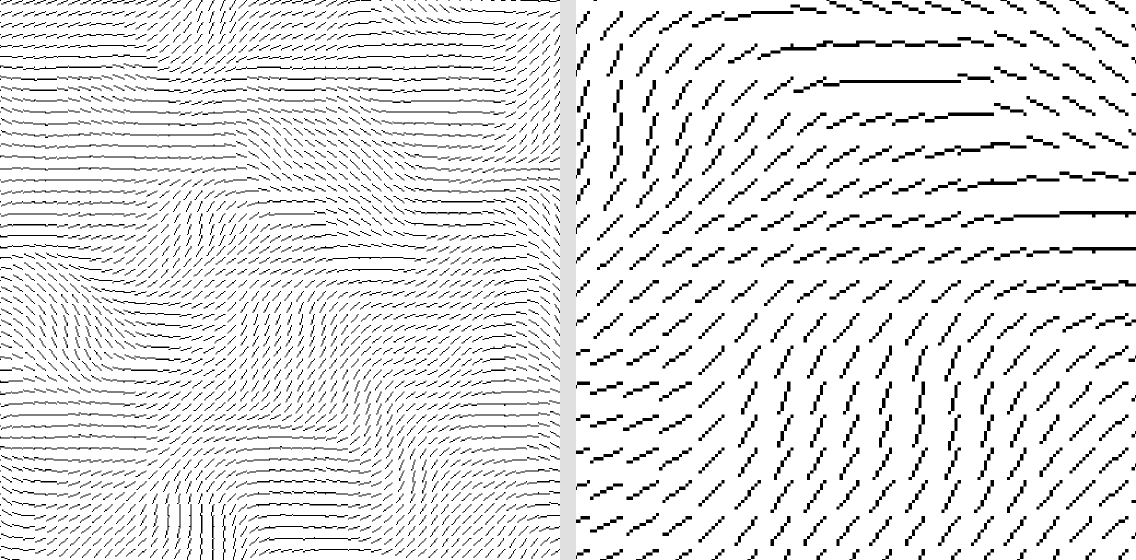
Left: the whole. Right: its middle third, enlarged.
This pattern is drawn by a Shadertoy shader. Its source:

```glsl
// Flow field of thin, stair-stepped black dashes on a white ground, steered by smooth noise.

const vec3  PAPER = vec3(1.0);
const vec3  INK   = vec3(0.0);

const float RASTER       = 512.0;   // stair steps across the canvas
const float GRID         = 50.0;    // dashes across the canvas
const float DASH_LENGTH  = 10.0;    // in raster steps
const float FIELD_SCALE  = 3.1;     // broad swirls across the canvas
const float FIELD_SWING  = 2.3;     // radians per unit of noise
const float FIELD_TILT   = 0.2;     // mean lean of the dashes, radians
const float OCTAVE_GAIN  = 0.4;
const int   OCTAVES      = 3;
const int   SUBSAMPLES   = 2;       // per axis, smooths the edges
const vec2  FIELD_ORIGIN = vec2(17.3, 42.6);
const float TAU          = 6.2831853;

// Pseudo-random unit vector at a lattice node
vec2 nodeGradient(vec2 node) {
    uvec2 n = uvec2(ivec2(node) + 4096);
    uint h = n.x * 1597334677u ^ n.y * 3812015801u;
    h = (h ^ (h >> 15)) * 2246822519u;
    h ^= h >> 13;
    float angle = float(h & 65535u) / 65536.0 * TAU;
    return vec2(cos(angle), sin(angle));
}

// Gradient noise, roughly -0.7 to 0.7
float gradientNoise(vec2 p) {
    vec2 i = floor(p);
    vec2 f = p - i;
    vec2 u = f * f * f * (f * (f * 6.0 - 15.0) + 10.0);
    vec2 e = vec2(1.0, 0.0);
    float a = dot(nodeGradient(i), f);
    float b = dot(nodeGradient(i + e.xy), f - e.xy);
    float c = dot(nodeGradient(i + e.yx), f - e.yx);
    float d = dot(nodeGradient(i + e.xx), f - e.xx);
    return mix(mix(a, b, u.x), mix(c, d, u.x), u.y);
}

// Lean of the field at a canvas position, 0 = level
float fieldAngle(vec2 uv) {
    vec2 p = uv * FIELD_SCALE + FIELD_ORIGIN;
    float sum = 0.0;
    float gain = 1.0;
    for (int i = 0; i < OCTAVES; i++) {
        sum += gain * gradientNoise(p);
        p = p * 2.0 + vec2(5.37, 9.71);
        gain *= OCTAVE_GAIN;
    }
    return FIELD_TILT + FIELD_SWING * sum;
}

// One-step-wide stepped line from the origin along dir; 1 on the line
float steppedDash(vec2 step2, vec2 dir) {
    if (abs(dir.y) > abs(dir.x)) {      // make x the major axis
        step2 = step2.yx;
        dir = dir.yx;
    }
    float along  = step2.x * sign(dir.x);
    float across = abs(step2.y - step2.x * dir.y / dir.x);
    float reach  = DASH_LENGTH * abs(dir.x);
    bool inside = across < 0.5 && along > -0.5 && along < reach + 0.5;
    return inside ? 1.0 : 0.0;
}

// Ink at a canvas position (y down): test dashes rooted at the four cell corners
float inkAt(vec2 uv) {
    vec2 cellStep = vec2(RASTER / GRID);
    vec2 raster = floor(uv * RASTER);
    vec2 cell = floor(raster / cellStep);
    float ink = 0.0;
    for (int j = 0; j < 2; j++) {
        for (int i = 0; i < 2; i++) {
            vec2 root = cell + vec2(i, j);
            float angle = fieldAngle(root / GRID);
            vec2 dir = vec2(-cos(angle), sin(angle));
            ink = max(ink, steppedDash(raster - root * cellStep, dir));
        }
    }
    return ink;
}

void mainImage(out vec4 fragColor, in vec2 fragCoord) {
    float ink = 0.0;
    for (int j = 0; j < SUBSAMPLES; j++) {
        for (int i = 0; i < SUBSAMPLES; i++) {
            vec2 offset = (vec2(i, j) + 0.5) / float(SUBSAMPLES) - 0.5;
            vec2 uv = (fragCoord + offset) / iResolution.xy;
            ink += inkAt(vec2(uv.x, 1.0 - uv.y));
        }
    }
    ink /= float(SUBSAMPLES * SUBSAMPLES);
    fragColor = vec4(mix(PAPER, INK, ink), 1.0);
}
```
